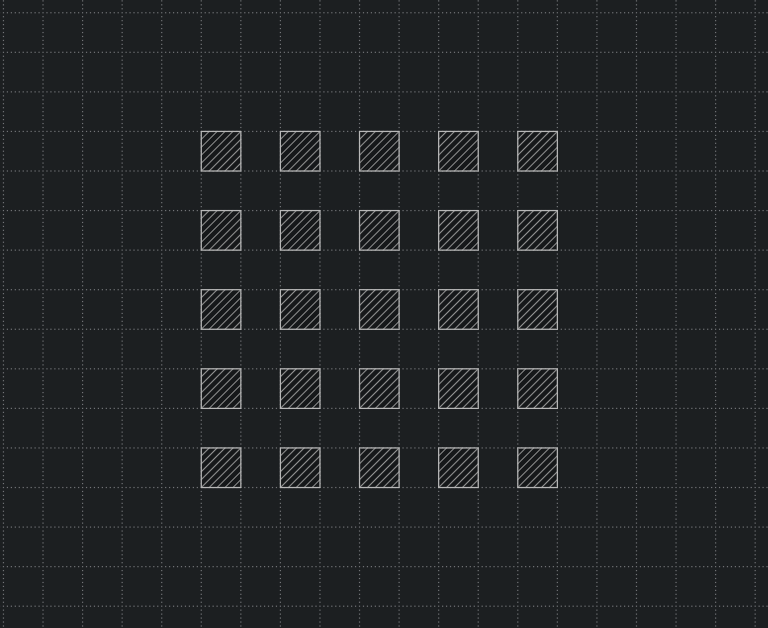
A Shadertoy shader for this pattern:

```glsl
// A dark drafting sheet ruled with a dotted grid, carrying a 5 by 5 array of
// outlined, diagonally hatched squares in every second grid cell.
// All strokes use an exact box-filter coverage, in units of canvas height.

const vec3 SHEET = vec3(0.11, 0.12, 0.13);
const vec3 SQUARE_FILL = vec3(0.085, 0.095, 0.103);
const vec3 DOT_COLOR = vec3(0.45, 0.46, 0.47);
const vec3 HATCH_COLOR = vec3(0.56);
const vec3 BORDER_COLOR = vec3(0.72);

const float PITCH = 0.063;         // side of one grid cell
const float DOTS_PER_CELL = 10.0;
const float HATCHES_PER_SIDE = 5.0;
const float DOT_SIZE = 0.0019;
const float HATCH_WIDTH = 0.0017;
const float BORDER_WIDTH = 0.0020;

// Share of a pixel covered by a band of the given width centred at d = 0
float band(float d, float width, float pixel) {
    float overlap = min(d + 0.5 * pixel, 0.5 * width)
                  - max(d - 0.5 * pixel, -0.5 * width);
    return clamp(overlap / pixel, 0.0, 1.0);
}

// Signed distance to the nearest multiple of period
float repeatDistance(float x, float period) {
    return (fract(x / period + 0.5) - 0.5) * period;
}

// Dots spaced along x on horizontal rules spaced along y
float dottedRules(vec2 p, float pixel) {
    float along = repeatDistance(p.x, PITCH / DOTS_PER_CELL);
    float across = repeatDistance(p.y, PITCH);
    return band(along, DOT_SIZE, pixel) * band(across, DOT_SIZE, pixel);
}

// Rising diagonal lines, measured from a cell's lower left corner
float hatching(vec2 p, float pixel) {
    float spacing = PITCH / HATCHES_PER_SIDE;
    float d = repeatDistance(p.x - p.y, spacing) * inversesqrt(2.0);
    return band(d, HATCH_WIDTH, pixel);
}

float boxDistance(vec2 p, float halfSide) {
    vec2 q = abs(p) - halfSide;
    return length(max(q, 0.0)) + min(max(q.x, q.y), 0.0);
}

void mainImage(out vec4 fragColor, in vec2 fragCoord) {
    float pixel = 1.0 / iResolution.y;
    vec2 center = vec2(0.4939 * iResolution.x / iResolution.y, 0.5072);
    vec2 p = fragCoord * pixel - center;

    // Dotted grid; its rules pass along the cell edges
    vec2 corner = p + 0.5 * PITCH;
    float dots = max(dottedRules(corner, pixel), dottedRules(corner.yx, pixel));
    vec3 color = mix(SHEET, DOT_COLOR, dots);

    // Nearest square of the array, two cells apart
    vec2 index = clamp(floor(p / (2.0 * PITCH) + 0.5), -2.0, 2.0);
    vec2 local = p - index * 2.0 * PITCH;
    float d = boxDistance(local, 0.5 * PITCH);

    // Fill, hatch and outline
    float inside = clamp(0.5 - d / pixel, 0.0, 1.0);
    float hatch = hatching(local + 0.5 * PITCH, pixel);
    color = mix(color, mix(SQUARE_FILL, HATCH_COLOR, hatch), inside);
    color = mix(color, BORDER_COLOR, band(d, BORDER_WIDTH, pixel));

    fragColor = vec4(color, 1.0);
}
```
